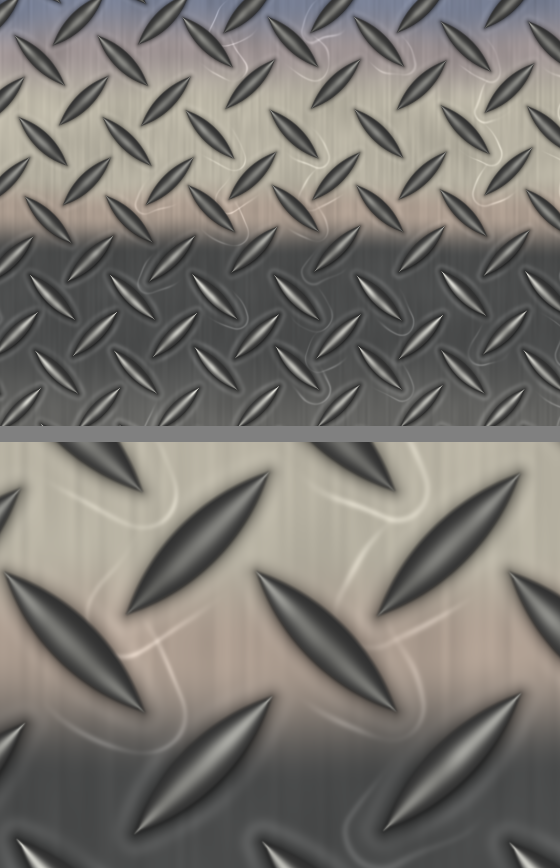
Top, the full canvas; bottom, a detail of the centre.
This texture is drawn by a Shadertoy shader. Its source:

```glsl
// Diamond tread plate: crossed raised lugs on brushed steel, lit above and shaded below.

#define COLUMNS 6.737      // canvas width in lug columns
#define LUG_LENGTH 0.42    // half length of a top-row lug
#define LUG_WIDTH 0.098    // half width of a top-row lug
#define ROW_PITCH 0.982    // distance between rows at the top
#define STAGGER 0.048      // uneven row spacing of the middle panel
#define BRUSHING 0.07      // strength of the vertical grain
#define SCUFF 0.17         // strength of the pale wear arcs
#define SOFTNESS 0.012     // edge blur in column units

const vec3 SKY_BLUE   = vec3(0.46, 0.49, 0.57);
const vec3 DUSTY_PINK = vec3(0.60, 0.56, 0.56);
const vec3 WARM_CREAM = vec3(0.71, 0.69, 0.63);
const vec3 PALE_ROSE  = vec3(0.67, 0.61, 0.56);
const vec3 DEEP_SHADE = vec3(0.285, 0.29, 0.29);
const vec3 DULL_STEEL = vec3(0.39, 0.39, 0.38);
const vec3 LUG_DARK   = vec3(0.19, 0.19, 0.19);
const vec3 LUG_RIDGE  = vec3(0.60, 0.60, 0.58);

float hash(vec2 p) {
    vec3 q = fract(vec3(p.xyx) * 0.1031);
    q += dot(q, q.yzx + 33.33);
    return fract((q.x + q.y) * q.z);
}

float noise(vec2 p) {
    vec2 i = floor(p), f = fract(p);
    f = f * f * (3.0 - 2.0 * f);
    return mix(mix(hash(i), hash(i + vec2(1, 0)), f.x),
               mix(hash(i + vec2(0, 1)), hash(i + vec2(1, 1)), f.x), f.y);
}

// Pointed lens along y: half width w, half length l
float lensDistance(vec2 p, float w, float l) {
    float offset = (l * l - w * w) / (2.0 * w);
    p = abs(p);
    return (p.y - l) * offset > p.x * l
        ? length(p - vec2(0.0, l))
        : length(p + vec2(offset, 0.0)) - offset - w;
}

// Lug centre for a (column, row) index; half indices give the crossing set
vec2 lugCentre(vec2 id) {
    float x = 0.474 + id.x + 0.0053 * id.x * id.x;
    float y = 0.728 + ROW_PITCH * id.y - 0.0114 * id.y * id.y;
    float shifted = step(1.75, id.x);
    float middle = shifted * step(id.x, 4.75);
    float parity = mod(floor(id.y), 2.0) * 2.0 - 1.0;
    y += shifted * (0.044 * id.y - 0.175) + middle * parity * STAGGER;
    x += 0.0125 * (4.74 - x) * id.y;
    return vec2(x, y) + 0.02 * (vec2(hash(id + 7.0), hash(id + 19.0)) - 0.5);
}

// Reflected bands, vertical grain and smoky patches; t runs from top to bottom
vec3 brushedMetal(vec2 p, float t) {
    float s = t + 0.035 * (noise(p * vec2(0.9, 0.6)) - 0.5);
    vec3 c = mix(SKY_BLUE, DUSTY_PINK, smoothstep(0.0, 0.13, s));
    c = mix(c, WARM_CREAM, smoothstep(0.12, 0.25, s));
    c = mix(c, PALE_ROSE, smoothstep(0.42, 0.50, s));
    c = mix(c, DEEP_SHADE, smoothstep(0.51, 0.61, s));
    c = mix(c, DULL_STEEL, smoothstep(0.80, 1.0, s));
    float grain = noise(p * vec2(32.0, 1.6)) + 0.6 * noise(p * vec2(15.0, 4.0)) - 0.8;
    float smoke = noise(p * 1.7) + 0.5 * noise(p * 4.3) - 0.75;
    return c * (1.0 + BRUSHING * grain + 0.09 * smoke);
}

void addLug(inout vec3 color, vec2 p, vec2 id, float slant, float shade, float blur) {
    // Local frame: x across, y along the lug
    vec2 along = vec2(1.0, slant) * 0.70711;
    vec2 across = vec2(1.0, -slant) * 0.70711;
    vec2 rel = p - lugCentre(id);
    vec2 q = vec2(dot(rel, across), dot(rel, along));
    float l = LUG_LENGTH - 0.014 * id.y;
    float w = (LUG_WIDTH - 0.004 * id.y) * (0.95 + 0.1 * hash(id));
    float d = lensDistance(q, w, l);
    if (d > 0.35) return;

    // Pale pressed rim, contact shadow and wavering wear arc on the plate
    float outside = max(d, 0.0);
    float rim = exp(-pow((d - 0.065) / 0.032, 2.0));
    color += rim * mix(0.025, 0.075, shade) * (0.4 + noise(p * 6.0));
    float side = smoothstep(-0.1, 0.1, q.x * slant * -1.0);
    color *= 1.0 - mix(0.35, 0.60, side) * exp(-outside / 0.024);
    float arc = exp(-pow((d - 0.10 - 0.09 * noise(p * 3.5 + id)) / 0.014, 2.0));
    float worn = step(0.4, hash(id + 41.0)) * step(1.25, id.x);
    color += SCUFF * arc * worn * smoothstep(0.05, 0.35, q.y * slant)
           * noise(p * 5.0 + 9.0);

    // Rounded body with a bright ridge and dark flanks
    float offset = (l * l - w * w) / (2.0 * w);
    float halfWidth = sqrt(max(pow(offset + w, 2.0) - q.y * q.y, 0.0)) - offset;
    float profile = q.x / max(halfWidth, 0.012);
    float peak = mix(-0.18, 0.08, step(slant, 0.0)) - 0.12 * shade;
    float ridge = exp(-pow((profile - peak) / 0.50, 2.0));
    float gleam = mix(0.80, 1.12, shade) * (0.85 + 0.3 * noise(p * vec2(9.0, 7.0)));
    gleam *= 1.0 - 0.2 * slant * q.y / l;
    vec3 body = mix(LUG_DARK, LUG_RIDGE * gleam, ridge);
    color = mix(color, body, 1.0 - smoothstep(-blur, blur, d));
}

void mainImage(out vec4 fragColor, in vec2 fragCoord) {
    float unit = COLUMNS / iResolution.x;
    vec2 p = vec2(fragCoord.x, iResolution.y - fragCoord.y) * unit;
    float t = 1.0 - fragCoord.y / iResolution.y;
    float shade = smoothstep(0.48, 0.68, t);
    float blur = max(SOFTNESS, unit);
    vec3 color = brushedMetal(p, t);

    // Nearby lugs of both slants
    vec2 cell = round((p - vec2(0.474, 0.65)) / vec2(1.025, 0.94));
    for (int row = -1; row <= 1; row++)
        for (int column = -1; column <= 1; column++) {
            vec2 id = cell + vec2(column, row);
            addLug(color, p, id, 1.0, shade, blur);
            addLug(color, p, id + 0.5, -1.0, shade, blur);
        }
    fragColor = vec4(clamp(color, 0.0, 1.0), 1.0);
}
```
